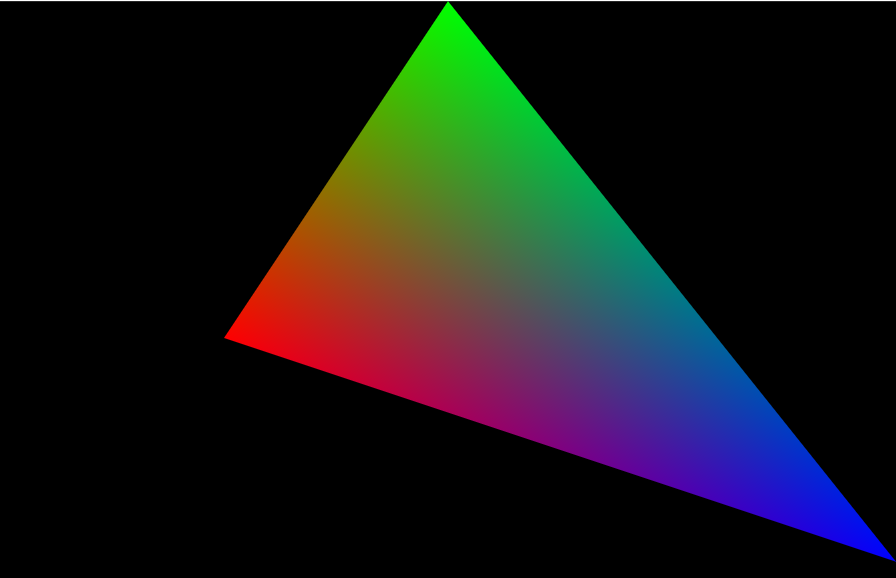
Write a Shadertoy shader that draws this background.

```glsl
const vec3 BACKDROP = vec3(0.0);
const vec3 RED = vec3(1.0, 0.0, 0.0);
const vec3 GREEN = vec3(0.0, 1.0, 0.0);
const vec3 BLUE = vec3(0.0, 0.0, 1.0);
const vec3 RULE_COLOR = vec3(1.0);

// Corners and rule thickness as fractions of the canvas
const vec2 LEFT_CORNER = vec2(0.25, 0.4153);
const vec2 TOP_CORNER = vec2(0.5, 0.998);
const vec2 RIGHT_CORNER = vec2(1.0, 0.0282);
const float RULE_THICKNESS = 0.002;

float cross2(vec2 a, vec2 b) {
    return a.x * b.y - a.y * b.x;
}

// Signed distance to the line a-b, positive on its right side
float edgeDistance(vec2 p, vec2 a, vec2 b) {
    return cross2(p - a, normalize(b - a));
}

// Inner distance to a triangle with clockwise corners
float triangleDistance(vec2 p, vec2 a, vec2 b, vec2 c) {
    return min(edgeDistance(p, a, b),
               min(edgeDistance(p, b, c), edgeDistance(p, c, a)));
}

// Barycentric weights of p for the corners a, b, c
vec3 cornerWeights(vec2 p, vec2 a, vec2 b, vec2 c) {
    vec3 areas = vec3(cross2(b - p, c - p),
                      cross2(c - p, a - p),
                      cross2(a - p, b - p));
    return clamp(areas / cross2(b - a, c - a), 0.0, 1.0);
}

// Share of a pixel lying on the positive side of an edge
float coverage(float dist, float pixel) {
    return clamp(dist / pixel + 0.5, 0.0, 1.0);
}

void mainImage(out vec4 fragColor, in vec2 fragCoord) {
    float pixel = 1.0 / iResolution.y;
    vec2 scale = vec2(iResolution.x * pixel, 1.0);
    vec2 p = fragCoord * pixel;

    vec2 a = LEFT_CORNER * scale;
    vec2 b = TOP_CORNER * scale;
    vec2 c = RIGHT_CORNER * scale;

    // Triangle with colours blended between its corners
    vec3 weights = cornerWeights(p, a, b, c);
    vec3 blend = mat3(RED, GREEN, BLUE) * weights;
    float inside = coverage(triangleDistance(p, a, b, c), pixel);
    vec3 color = mix(BACKDROP, blend, inside);

    // Thin rule along the top border
    float rule = coverage(p.y - (1.0 - RULE_THICKNESS), pixel);
    color = mix(color, RULE_COLOR, rule);

    fragColor = vec4(color, 1.0);
}
```
